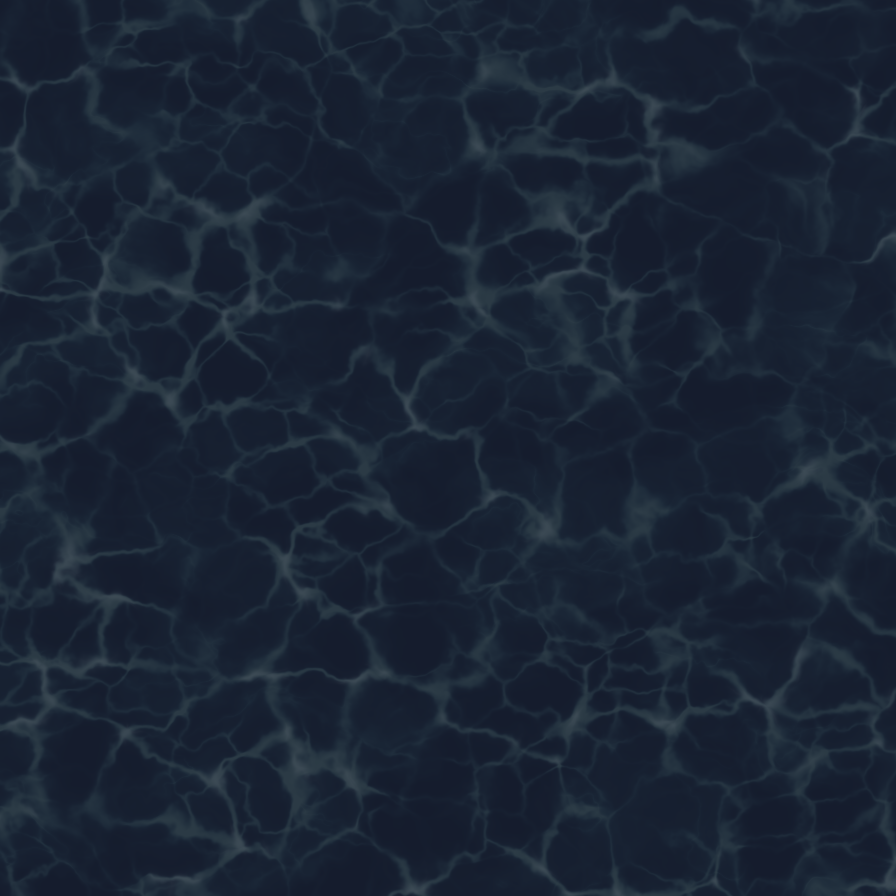
Reproduce this texture procedurally as a three.js fragment shader.

```glsl
#define DEEP vec3(0.082, 0.110, 0.176)
#define MURK vec3(0.106, 0.160, 0.222)
#define GLOW vec3(0.168, 0.228, 0.270)
#define SPARK vec3(0.300, 0.350, 0.390)
#define WEB_SCALE 11.0
#define FINE_SCALE 17.0
#define WARP 0.080
#define RIPPLE 0.036

varying vec2 vUv;

vec2 hash2(vec2 p) {
  vec3 q = fract(p.xyx * vec3(0.1031, 0.1030, 0.0973));
  q += dot(q, q.yzx + 33.33);
  return fract((q.xx + q.yz) * q.zy);
}

float valueNoise(vec2 p) {
  vec2 cell = floor(p);
  vec2 f = fract(p);
  f = f * f * f * (f * (f * 6.0 - 15.0) + 10.0);
  float low = mix(hash2(cell).x, hash2(cell + vec2(1.0, 0.0)).x, f.x);
  float high = mix(hash2(cell + vec2(0.0, 1.0)).x, hash2(cell + 1.0).x, f.x);
  return mix(low, high, f.y);
}

float fbm(vec2 p) {
  float sum = 0.0;
  float gain = 0.53;
  for (int i = 0; i < 4; i++) {
    sum += gain * valueNoise(p);
    p = mat2(1.6, 1.2, -1.2, 1.6) * p + 17.3;
    gain *= 0.5;
  }
  return sum;
}

vec2 fbm2(vec2 p) {
  return vec2(fbm(p), fbm(p + 41.7)) - 0.5;
}

// Cell web: x is near zero on the borders, y near zero at the junctions
vec2 cellWeb(vec2 p) {
  vec2 cell = floor(p);
  vec3 nearest = vec3(9.0);
  for (int j = -2; j <= 2; j++) {
    for (int i = -2; i <= 2; i++) {
      vec2 id = cell + vec2(float(i), float(j));
      float d = length(id + hash2(id + 50.0) - p);
      if (d < nearest.x) nearest = vec3(d, nearest.xy);
      else if (d < nearest.y) nearest = vec3(nearest.x, d, nearest.y);
      else if (d < nearest.z) nearest.z = d;
    }
  }
  return nearest.yz - nearest.x;
}

float bell(float d, float width) {
  return exp(-d * d / (width * width));
}

void main() {
  // Refraction bends the webs
  vec2 p = vUv + WARP * fbm2(vUv * 7.0) + RIPPLE * fbm2(vUv * 21.0 + 7.0);

  // Variation of strength, blur and murk
  float strength = smoothstep(0.32, 0.66, fbm(vUv * 9.0 + 11.0));
  float blur = smoothstep(0.50, 0.74, fbm(vUv * 11.0 + 23.0));
  float murk = smoothstep(0.34, 0.72, fbm(p * vec2(9.0, 12.0) + 31.0));

  // Main web with soft halos and thickened junctions
  vec2 web = cellWeb(p * WEB_SCALE * vec2(0.88, 1.1));
  float lines = bell(web.x, mix(0.075, 0.19, blur)) * mix(0.20, 0.62, strength);
  float halo = exp(-web.x * 6.0) * mix(0.03, 0.17, strength);
  float knots = bell(web.y, 0.24) * mix(0.08, 0.36, blur);

  // Finer, fainter web on its own bend
  vec2 finePoint = vUv + WARP * fbm2(vUv * 8.0 + 63.0) + RIPPLE * fbm2(vUv * 24.0 + 3.0);
  vec2 fine = cellWeb(finePoint * FINE_SCALE * vec2(0.85, 1.1) + 80.0);
  float fineMask = smoothstep(0.36, 0.64, fbm(vUv * 8.0 + 71.0));
  float fineLines = bell(fine.x, 0.11) * mix(0.06, 0.42, fineMask);
  fineLines += bell(fine.y, 0.20) * 0.16 * fineMask;

  // Drifting wisps along the ridges of stretched noise
  float ridge = 1.0 - abs(2.0 * fbm(p * vec2(11.0, 18.0) + 90.0) - 1.0);
  float wisps = pow(ridge, 12.0) * 0.26 * murk;

  // Streaky grain breaks up the smooth light
  float grain = fbm(p * vec2(38.0, 52.0) + 5.0);
  float light = lines + halo + knots + fineLines + wisps;
  light *= 0.62 + 0.76 * grain;
  float spark = bell(web.y, 0.12) * smoothstep(0.4, 0.9, strength);

  float haze = 0.30 * murk * (0.5 + grain);
  vec3 color = mix(DEEP, MURK, clamp(haze + 1.5 * light, 0.0, 1.0));
  color = mix(color, GLOW, smoothstep(0.18, 1.05, light));
  color = mix(color, SPARK, 0.50 * spark);
  gl_FragColor = vec4(color, 1.0);
}
```
